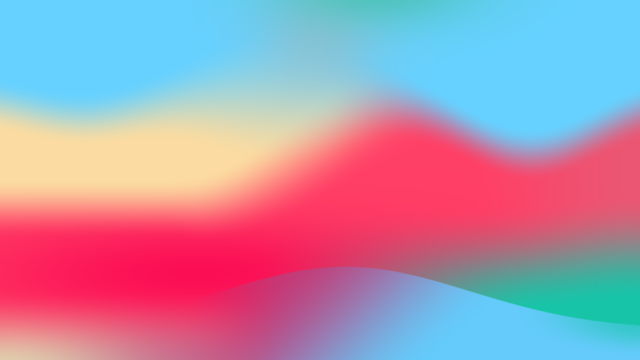
Reproduce this background procedurally as a Shadertoy shader.

```glsl
// Soft blurred colour gradient: blue skies over cream and crimson bands, with a crisp wave below.
#define SKY     vec3(0.40, 0.82, 1.00)
#define CREAM   vec3(0.985, 0.86, 0.63)
#define PINK    vec3(1.00, 0.25, 0.40)
#define CRIMSON vec3(0.985, 0.055, 0.33)
#define TEAL    vec3(0.09, 0.77, 0.66)
#define MAUVE   vec3(0.78, 0.21, 0.45)
#define SAND    vec3(0.87, 0.83, 0.69)
#define WAVE_PEAK   vec2(0.54, 0.259)
#define WAVE_HEIGHT 0.174
#define WAVE_WIDTH  0.276

float bell(float x, float center, float width) {
    float d = (x - center) / width;
    return exp(-d * d);
}

float glow(vec2 p, vec2 center, vec2 radius) {
    return bell(p.x, center.x, radius.x) * bell(p.y, center.y, radius.y);
}

// 0 below the level, 1 above it, blended over +-softness
float above(float y, float level, float softness) {
    return smoothstep(level - softness, level + softness, y);
}

vec3 backdrop(vec2 p) {
    // Crimson core inside the pink band
    vec3 col = mix(PINK, CRIMSON, glow(p, vec2(0.31, 0.24), vec2(0.36, 0.14)));
    col = mix(col, vec3(0.90, 0.36, 0.46), 0.8 * smoothstep(0.72, 1.0, p.x));

    // Sand and rose light in the lower left
    vec3 floorColor = mix(SAND, vec3(0.76, 0.42, 0.56), smoothstep(0.0, 0.33, p.x));
    col = mix(col, floorColor, smoothstep(0.20, -0.03, p.y));

    // Teal shade rising behind the wave on the right
    float shade = smoothstep(0.43, 0.13, p.y - 0.03 * smoothstep(0.8, 1.0, p.x));
    col = mix(col, TEAL, shade * smoothstep(0.38, 0.85, p.x));

    // Cream band, lifting and thinning toward the right
    float creamLevel = 0.42 + 0.30 * smoothstep(0.30, 0.68, p.x);
    float creamSoft = 0.085 + 0.06 * smoothstep(0.25, 0.5, p.x);
    col = mix(col, CREAM, above(p.y, creamLevel, creamSoft) * smoothstep(0.72, 0.5, p.x));

    // Two hanging lobes of sky with a hazy gap between them
    float skyLevel = 0.73 - 0.06 * bell(p.x, 0.13, 0.13) - 0.16 * bell(p.x, 0.83, 0.15);
    float skySoft = 0.075 + 0.12 * bell(p.x, 0.44, 0.15);
    col = mix(col, SKY, above(p.y, skyLevel, skySoft));

    // Muted haze and teal glow at the top
    col = mix(col, vec3(0.62, 0.73, 0.75), 0.6 * glow(p, vec2(0.50, 0.90), vec2(0.10, 0.16)));
    return mix(col, vec3(0.28, 0.75, 0.67), 0.85 * glow(p, vec2(0.59, 1.04), vec2(0.16, 0.11)));
}

void mainImage(out vec4 fragColor, in vec2 fragCoord) {
    vec2 p = fragCoord / iResolution.xy;
    vec3 col = backdrop(p);

    // Wave: mauve to sky, fading out on the left
    float crest = WAVE_PEAK.y - WAVE_HEIGHT * (1.0 - bell(p.x, WAVE_PEAK.x, WAVE_WIDTH));
    float depth = crest - p.y;
    vec3 waveColor = mix(MAUVE, SKY * vec3(0.98, 0.97, 0.98), smoothstep(0.27, 0.68, p.x - 0.6 * p.y));
    waveColor = mix(waveColor, TEAL, 0.6 * smoothstep(0.8, 1.0, p.x) * smoothstep(0.09, 0.0, depth));
    float edge = 1.0 / iResolution.y;
    float cover = smoothstep(-edge, edge, depth) * smoothstep(0.28, 0.46, p.x);

    fragColor = vec4(mix(col, waveColor, cover), 1.0);
}
```
